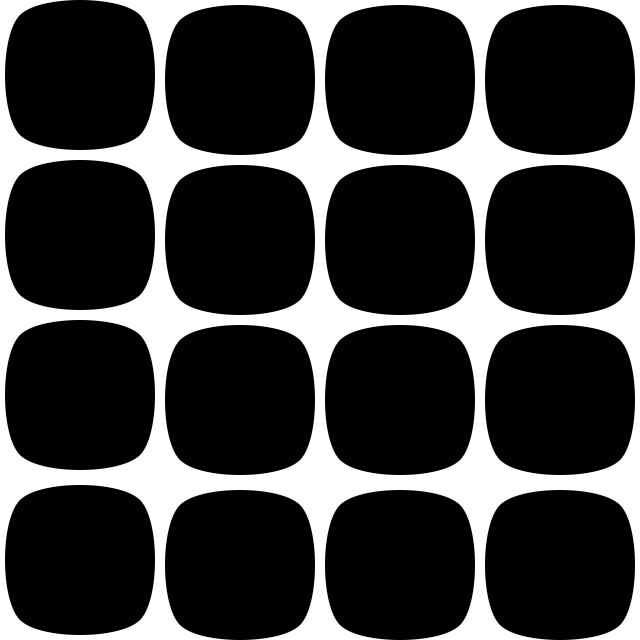
A Shadertoy shader for this pattern:

```glsl
// A 4 by 4 grid of black cushion shapes on white. Each cushion is one cubic arc
// mirrored eight ways, drawn from its signed distance. The left column sits
// slightly high and the bottom row slightly low within their cells.

#define REPEATS 4.0
#define RADIUS 0.46875       // half width of a cushion, in cells
#define BULGE 0.2            // drop of the arc from side middle to corner, in radii
#define COLUMN_LIFT 0.03125  // upward shift of the left column, in cells
#define ROW_DROP 0.03125     // downward shift of the bottom row, in cells
#define INK vec3(0.0)
#define PAPER vec3(1.0)

// Approximate signed distance to a cushion of unit half width.
// Its arc is x = t - BULGE t^3, y = 1 - BULGE t^2, for t from 0 to 1.
float cushionDistance(vec2 p) {
    p = abs(p);
    if (p.x > p.y) p = p.yx;

    // Newton steps find the arc parameter above p.x
    float x = min(p.x, 1.0 - BULGE);
    float t = x;
    for (int i = 0; i < 5; i++) {
        t -= (t - BULGE * t * t * t - x) / (1.0 - 3.0 * BULGE * t * t);
    }

    vec2 arcPoint = vec2(t - BULGE * t * t * t, 1.0 - BULGE * t * t);
    vec2 normal = normalize(vec2(2.0 * BULGE * t, 1.0 - 3.0 * BULGE * t * t));
    return dot(p - arcPoint, normal);
}

void mainImage(out vec4 fragColor, in vec2 fragCoord) {
    // Cell grid
    vec2 grid = fragCoord / iResolution.y * REPEATS;
    vec2 cell = floor(grid);
    vec2 local = fract(grid) - 0.5;

    // Shifts of the outer column and row
    if (cell.x < 0.5) local.y -= COLUMN_LIFT;
    if (cell.y < 0.5) local.y += ROW_DROP;

    // Fill with an edge one pixel wide
    float pixel = REPEATS / iResolution.y;
    float dist = RADIUS * cushionDistance(local / RADIUS);
    float coverage = clamp(0.5 - dist / pixel, 0.0, 1.0);

    fragColor = vec4(mix(PAPER, INK, coverage), 1.0);
}
```
